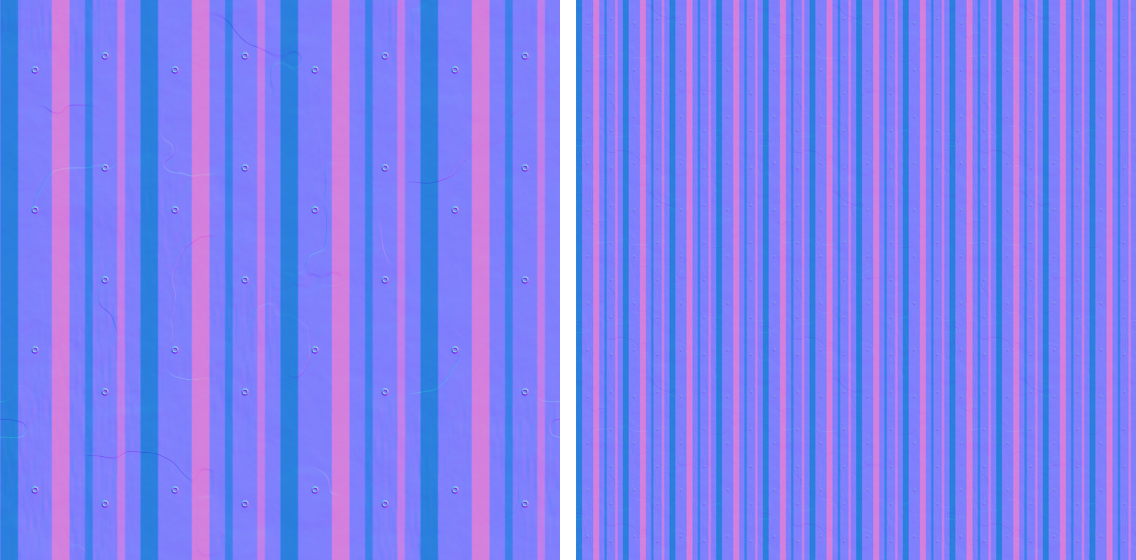
Left: one tile. Right: repeated 3 by 3.
Reproduce this texture map procedurally as a Shadertoy shader.

```glsl
// Tangent-space normal map of ribbed sheet metal with rivets and worn paint
#define PANELS 4.0          // rib pairs across
#define WIDE_RIVETS 4.0     // rivets down each wide rib
#define NARROW_RIVETS 5.0   // rivets down each narrow rib
#define WIDE_TILT 0.89      // slope of the wide rib flanks
#define NARROW_TILT 0.60    // slope of the narrow rib flanks
#define EDGE_SOFTNESS 0.008 // flank edge blur, in panels
#define RIVET_RADIUS 0.0043
#define RIVET_TILT 2.0
#define GRAIN 0.013         // slope of the fine surface noise
#define FIBRES 0.075        // slope of the vertical brush marks
#define CREASE 0.0005       // height of the paint ledges
#define Z_SCALE 0.975

float hash(vec2 cell, float seed) {
    uvec3 k = uvec3(cell, seed) * uvec3(1597u, 3571u, 7919u);
    uint h = k.x ^ (k.y * 31u) ^ (k.z * 101u);
    h = (h ^ (h >> 15)) * 73244475u;
    h = (h ^ (h >> 13)) * 73244475u;
    return float((h ^ (h >> 16)) & 65535u) / 65535.0;
}

// Value noise that wraps over the unit square
float noise(vec2 p, vec2 cells, float seed) {
    vec2 q = p * cells, i = floor(q), f = q - i;
    f = f * f * f * (f * (f * 6.0 - 15.0) + 10.0);
    vec2 a = mod(i, cells), b = mod(i + 1.0, cells);
    return mix(mix(hash(a, seed), hash(vec2(b.x, a.y), seed), f.x),
               mix(hash(vec2(a.x, b.y), seed), hash(b, seed), f.x), f.y);
}

// Small height variations of the worn surface
float wearHeight(vec2 p) {
    float height = 0.0;
    float cells = 16.0;
    for (int octave = 0; octave < 4; octave++) {
        height += GRAIN / cells * noise(p, vec2(cells), float(octave) + 1.0);
        cells *= 2.0;
    }
    // Vertical brush marks in patches
    float patches = smoothstep(0.45, 0.85, noise(p, vec2(7.0, 5.0), 11.0));
    height += FIBRES / 150.0 * patches * noise(p, vec2(150.0, 30.0), 12.0);
    // Thin ledges along a few noise contours
    float contour = noise(p, vec2(8.0), 21.0) + 0.18 * noise(p, vec2(30.0), 22.0) - 0.59;
    float worn = smoothstep(0.52, 0.8, noise(p, vec2(9.0), 23.0));
    return height + CREASE * worn * smoothstep(-0.012, 0.012, contour);
}

// Sideways tilt of both flanks of a raised rib
float ribTilt(float x, float offset, float halfWidth, float tilt, float blur) {
    float d = abs(abs(x) - offset) - halfWidth;
    return sign(x) * tilt * (1.0 - smoothstep(-blur, blur, d));
}

// Tilt of a column of raised rings
vec2 rivetTilt(vec2 p, float column, float count, float pixel) {
    vec2 d = vec2((fract(p.x * PANELS) - column) / PANELS,
                  (fract(p.y * count) - 0.5) / count);
    float r = length(d);
    float t = (r - RIVET_RADIUS) / max(0.0016, 0.8 * pixel);
    return d / max(r, 0.0001) * RIVET_TILT * t * exp(-t * t);
}

void mainImage(out vec4 fragColor, in vec2 fragCoord) {
    vec2 p = fragCoord / iResolution.xy;
    float pixel = 1.0 / iResolution.y;
    float x = fract(p.x * PANELS);
    float blur = max(EDGE_SOFTNESS, 0.7 * PANELS * pixel);

    // Ribs
    vec2 tilt = vec2(0.0);
    tilt.x += ribTilt(x - 0.25, 0.1835, 0.062, WIDE_TILT, blur);
    tilt.x += ribTilt(x - 0.75, 0.115, 0.027, NARROW_TILT, blur);

    // Rivets
    tilt += rivetTilt(p, 0.25, WIDE_RIVETS, pixel);
    tilt += rivetTilt(p, 0.75, NARROW_RIVETS, pixel);

    // Wear
    float e = max(0.0013, 0.7 * pixel);
    float here = wearHeight(p);
    tilt -= vec2(wearHeight(p + vec2(e, 0.0)) - here,
                 wearHeight(p + vec2(0.0, e)) - here) / e;

    // Encode the normal as a colour
    vec3 normal = normalize(vec3(tilt, 1.0));
    normal.z *= Z_SCALE;
    fragColor = vec4(0.5 + 0.5 * normal, 1.0);
}
```
